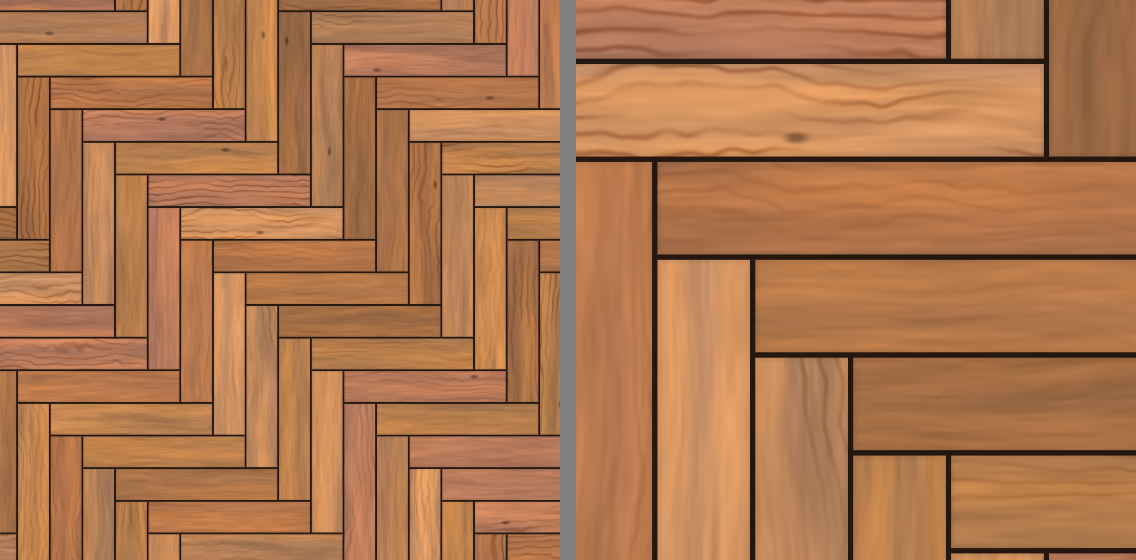
Left, the full canvas; right, a detail of the centre.
This texture is drawn by a Shadertoy shader. Its source:

```glsl
// Herringbone wooden floor: planks five widths long, stepping down to the right.
// Each cell of a square grid is assigned to a plank by its diagonal index; the
// plank's id then seeds its tone, streaks, wavy growth rings and small flaws.

const float CELLS = 17.16;                  // plank widths across the canvas
const vec2 OFFSET = vec2(0.525, 0.346);     // first joints, from the top left
const float PLANK_LENGTH = 5.0;             // in plank widths
const float JOINT_HALF_WIDTH = 0.027;       // in plank widths
const vec3 JOINT_COLOR = vec3(0.14, 0.09, 0.06);
const vec3 RING_TINT = vec3(0.76, 0.66, 0.58);
const float BAND_STRENGTH = 0.20;
const float STREAK_STRENGTH = 0.12;
const float FIBRE_STRENGTH = 0.09;
const float TONE_VARIATION = 0.08;
const float FLAW_CHANCE = 0.22;

const int TONES = 6;
const vec3 WOOD[TONES] = vec3[TONES](
    vec3(0.79, 0.56, 0.38),   // pale orange
    vec3(0.72, 0.51, 0.35),   // tan
    vec3(0.72, 0.48, 0.36),   // rose
    vec3(0.74, 0.51, 0.31),   // golden
    vec3(0.72, 0.47, 0.30),   // russet
    vec3(0.65, 0.44, 0.28));  // brown

float hash(vec2 p) {
    vec3 q = fract(p.xyx * 0.1031);
    q += dot(q, q.yzx + 33.33);
    return fract((q.x + q.y) * q.z);
}

float noise(vec2 p) {
    vec2 i = floor(p), f = fract(p);
    f = f * f * (3.0 - 2.0 * f);
    return mix(mix(hash(i), hash(i + vec2(1, 0)), f.x),
               mix(hash(i + vec2(0, 1)), hash(i + vec2(1, 1)), f.x), f.y);
}

// Finds the plank under q: xy = position along and across it, zw = its id.
vec4 findPlank(vec2 q, out bool upright) {
    vec2 cell = floor(q), f = fract(q);
    float index = floor(mod(cell.x - cell.y + 1.5, 2.0 * PLANK_LENGTH));
    upright = index >= PLANK_LENGTH;
    if (upright) {
        float stepDown = 2.0 * PLANK_LENGTH - 1.0 - index;
        return vec4(stepDown + f.y, f.x, cell.x, cell.y - stepDown);
    }
    return vec4(index + f.x, f.y, cell.x - index, cell.y);
}

// Wood at p = (along, across) for a plank with the given seed.
vec3 woodColor(vec2 p, vec2 seed) {
    float toneHash = hash(seed + 3.0);
    float figure = smoothstep(0.35, 0.95, hash(seed + 17.0));
    float banding = mix(0.4, 1.3, hash(seed + 29.0));
    vec2 shift = 70.0 * vec2(hash(seed + 41.0), hash(seed + 53.0));

    // Tone of the whole plank
    vec3 color = WOOD[int(toneHash * float(TONES))];
    color *= 1.0 + TONE_VARIATION * (hash(seed + 67.0) - 0.5);

    // Grain drifts gently sideways along the plank
    vec2 g = p + shift;
    g.y += 0.18 * (noise(g * vec2(0.7, 1.5)) - 0.5);
    float band = noise(g * vec2(0.22, 3.2)) - 0.5;
    float streak = noise(g * vec2(0.8, 9.0) + 11.0) - 0.5;
    float fibre = noise(g * vec2(2.2, 23.0) + 23.0) - 0.5;
    color *= 1.0 + BAND_STRENGTH * banding * band
                 + STREAK_STRENGTH * streak + FIBRE_STRENGTH * fibre;
    color *= mix(vec3(1.0), vec3(1.03, 1.0, 0.92), 2.0 * band);

    // Wavy growth rings, fading in and out across the plank
    float wobble = noise(g * vec2(0.9, 1.8) + 31.0)
                 + 0.22 * noise(g * vec2(4.5, 4.0) + 37.0);
    float ring = pow(0.5 + 0.5 * sin(6.2832 * (5.0 * g.y + 1.7 * wobble)), 4.0);
    ring *= smoothstep(0.25, 0.75, noise(g * vec2(0.5, 2.0) + 43.0));
    color *= mix(vec3(1.0), RING_TINT, ring * mix(0.12, 0.85, figure));

    // A small dark flaw on a few planks
    vec2 flaw = vec2(PLANK_LENGTH, 1.0)
              * mix(vec2(0.15), vec2(0.85), vec2(hash(seed + 79.0), hash(seed + 83.0)));
    float spot = 1.0 - smoothstep(0.02, 0.11, length((p - flaw) * vec2(0.6, 1.3)));
    color *= 1.0 - 0.35 * spot * step(hash(seed + 97.0), FLAW_CHANCE);
    return color;
}

void mainImage(out vec4 fragColor, in vec2 fragCoord) {
    vec2 uv = fragCoord / iResolution.y;
    vec2 q = vec2(uv.x, 1.0 - uv.y) * CELLS - OFFSET;
    float pixel = CELLS / iResolution.y;

    bool upright;
    vec4 plank = findPlank(q, upright);
    vec2 seed = plank.zw + (upright ? vec2(131.0, 57.0) : vec2(211.0, 173.0));
    vec3 color = woodColor(plank.xy, seed);

    // Joint with a faint shade beside it
    vec2 toEdge = min(plank.xy, vec2(PLANK_LENGTH, 1.0) - plank.xy);
    float edge = min(toEdge.x, toEdge.y);
    color *= mix(0.90, 1.0, smoothstep(0.0, 0.10, edge));
    float joint = 1.0 - smoothstep(JOINT_HALF_WIDTH - 0.5 * pixel,
                                   JOINT_HALF_WIDTH + 0.5 * pixel, edge);
    fragColor = vec4(mix(color, JOINT_COLOR, joint), 1.0);
}
```
